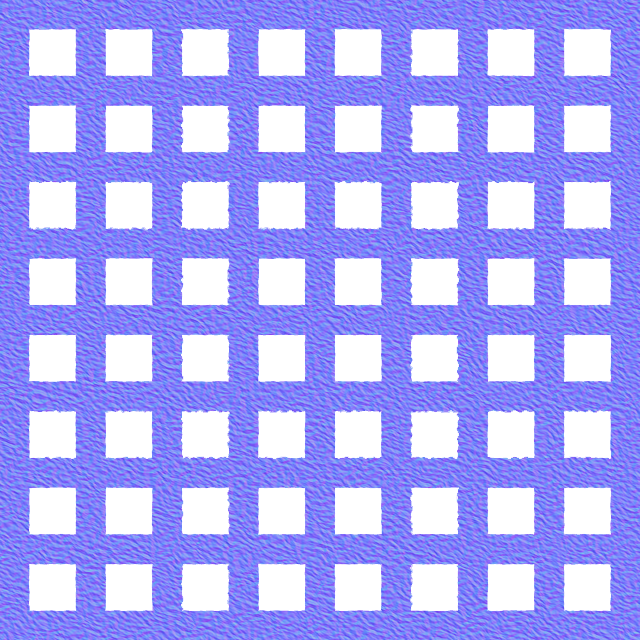
A WebGL 2 fragment shader for this texture map:

```glsl
#version 300 es
precision highp float;
// Tangent-space normal map of a rough plate pierced by an 8 x 8 grid of square holes.
// The grain is the slope of stretched, warped gradient noise; the holes are a
// repeated box distance whose sides are slightly chipped in some rows and columns.

uniform vec2 u_resolution;
out vec4 outColor;

const float HOLES = 8.0;            // holes across and down
const float PITCH = 0.1194;         // spacing of hole centres
const float HALF_HOLE = 0.0363;     // half the side of a hole
const vec2 GRAIN_FREQ = vec2(105.0, 165.0);
const float GRAIN_SHEAR = 0.3;      // tilts the ridges down to the right
const float BUMP = 0.0017;          // height of the grain
const vec3 HOLE_COLOR = vec3(1.0);

// Integer hash giving a unit gradient at a lattice point.
vec2 latticeGradient(vec2 cell) {
    uvec2 k = uvec2(ivec2(cell) + 4096);
    uint h = k.x * 1597334677u ^ k.y * 3812015801u;
    h = (h ^ (h >> 15)) * 2246822519u;
    h ^= h >> 13;
    float angle = float(h & 65535u) * 6.2831853 / 65536.0;
    return vec2(cos(angle), sin(angle));
}

float gradientNoise(vec2 p) {
    vec2 i = floor(p), f = p - i;
    vec2 u = f * f * f * (f * (f * 6.0 - 15.0) + 10.0);
    vec2 e = vec2(1.0, 0.0);
    float a = dot(latticeGradient(i), f);
    float b = dot(latticeGradient(i + e.xy), f - e.xy);
    float c = dot(latticeGradient(i + e.yx), f - e.yx);
    float d = dot(latticeGradient(i + e.xx), f - e.xx);
    return mix(mix(a, b, u.x), mix(c, d, u.x), u.y);
}

// Two octaves of sheared noise, bent by a slow warp.
float grainHeight(vec2 uv, vec2 freq, float shear) {
    vec2 p = uv + 0.005 * vec2(gradientNoise(uv * 31.0),
                               gradientNoise(uv * 31.0 + 57.0));
    p.y += shear * p.x;
    return gradientNoise(p * freq) + 0.3 * gradientNoise(p * freq * 1.9 + 23.0);
}

// Surface normal from central differences of the height.
vec3 grainNormal(vec2 uv, float bump) {
    vec2 e = vec2(0.0008, 0.0);
    vec2 slope = vec2(
        grainHeight(uv + e.xy, GRAIN_FREQ, GRAIN_SHEAR) - grainHeight(uv - e.xy, GRAIN_FREQ, GRAIN_SHEAR),
        grainHeight(uv + e.yx, GRAIN_FREQ, GRAIN_SHEAR) - grainHeight(uv - e.yx, GRAIN_FREQ, GRAIN_SHEAR));
    return normalize(vec3(-slope * bump / (2.0 * e.x), 1.0));
}

// Signed distance to the nearest hole, with chipped sides.
float holeDistance(vec2 uv, float pitch, float halfSide) {
    vec2 grid = (uv - 0.5) / pitch + 0.5 * HOLES;
    vec2 index = clamp(floor(grid), 0.0, HOLES - 1.0);
    vec2 local = (grid - index - 0.5) * pitch;
    // Every third row and column is worn more than the rest.
    vec2 wear = mix(vec2(0.0005), vec2(0.0016), step(1.5, mod(index, 3.0)));
    vec2 chips = vec2(gradientNoise(uv * 120.0 + 11.0), gradientNoise(uv * 120.0 + 83.0));
    chips = sign(chips) * smoothstep(0.08, 0.3, abs(chips));
    vec2 d = abs(local) - halfSide + wear * chips;
    return max(d.x, d.y);
}

void main() {
    vec2 uv = gl_FragCoord.xy / u_resolution;
    float pixel = 1.0 / min(u_resolution.x, u_resolution.y);

    // Plate: normal packed into colour, blue slightly muted.
    vec3 plate = 0.5 + 0.5 * grainNormal(uv, BUMP);
    plate *= vec3(1.0, 1.0, 0.985);

    // Holes, with smoothed edges.
    float d = holeDistance(uv, PITCH, HALF_HOLE);
    float hole = 1.0 - smoothstep(-0.6 * pixel, 0.6 * pixel, d);

    outColor = vec4(mix(plate, HOLE_COLOR, hole), 1.0);
}
```
